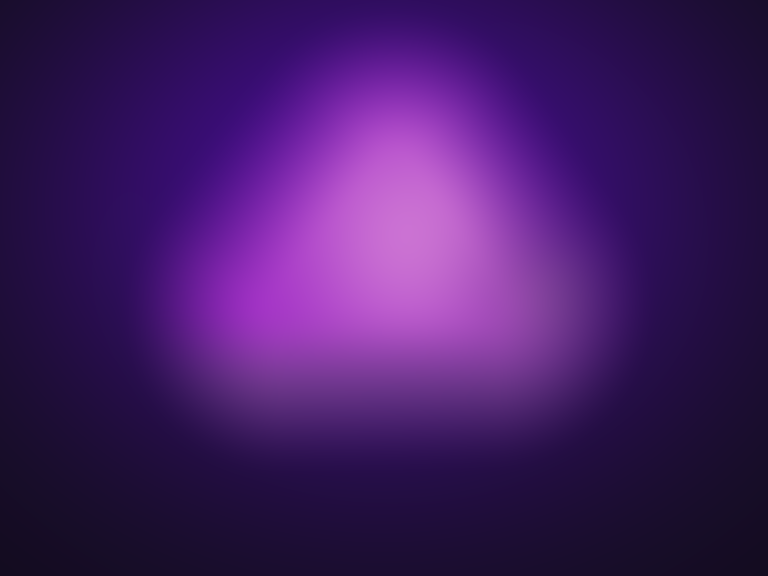
Reproduce this background procedurally as a Shadertoy shader.

```glsl
const vec3 INK = vec3(0.055, 0.045, 0.08);
const vec3 PLUM = vec3(0.16, 0.06, 0.31);
const vec3 INDIGO = vec3(0.27, 0.05, 0.56);
const vec3 MAGENTA = vec3(0.62, 0.17, 0.77);
const vec3 ORCHID = vec3(0.80, 0.45, 0.83);
const vec3 MAUVE = vec3(0.55, 0.31, 0.62);

// Elliptical Gaussian falloff
float glow(vec2 p, vec2 center, vec2 radius) {
    vec2 d = (p - center) / radius;
    return exp(-dot(d, d));
}

float segmentDistance(vec2 p, vec2 a, vec2 b) {
    vec2 edge = b - a;
    float t = clamp(dot(p - a, edge) / dot(edge, edge), 0.0, 1.0);
    return length(p - a - t * edge);
}

// Positive on the left of the line from a to b
float edgeSide(vec2 p, vec2 a, vec2 b) {
    vec2 edge = b - a;
    vec2 d = p - a;
    return edge.x * d.y - edge.y * d.x;
}

// Distance outside a counterclockwise triangle, zero within
float triangleDistance(vec2 p, vec2 a, vec2 b, vec2 c) {
    float side = min(edgeSide(p, a, b), min(edgeSide(p, b, c), edgeSide(p, c, a)));
    float dist = min(segmentDistance(p, a, b),
                     min(segmentDistance(p, b, c), segmentDistance(p, c, a)));
    return side > 0.0 ? 0.0 : dist;
}

void mainImage(out vec4 fragColor, in vec2 fragCoord) {
    // Height spans 0 to 1, x is centred
    vec2 p = (fragCoord - vec2(0.5 * iResolution.x, 0.0)) / iResolution.y;

    // Dark surround and indigo halo
    vec3 color = mix(INK, PLUM, glow(p, vec2(0.01, 0.60), vec2(0.75, 0.62)));
    color = mix(color, INDIGO, glow(p, vec2(-0.02, 0.66), vec2(0.47, 0.37)));

    // Lit body: orchid core, mauve towards the base and right
    float core = glow(p, vec2(0.05, 0.59), vec2(0.20, 0.22));
    float base = 1.0 - smoothstep(0.29, 0.48, p.y);
    float flank = 0.9 * glow(p, vec2(0.32, 0.48), vec2(0.15, 0.17));
    float muted = 1.0 - (1.0 - base) * (1.0 - flank);
    vec3 bodyColor = mix(mix(MAGENTA, ORCHID, core), MAUVE, muted);

    // Soft rounded triangle
    float dist = triangleDistance(p, vec2(0.02, 0.705), vec2(-0.172, 0.462), vec2(0.184, 0.47));
    float body = 1.0 - smoothstep(0.02, 0.30, dist);
    color = mix(color, bodyColor, body);

    fragColor = vec4(color, 1.0);
}
```
